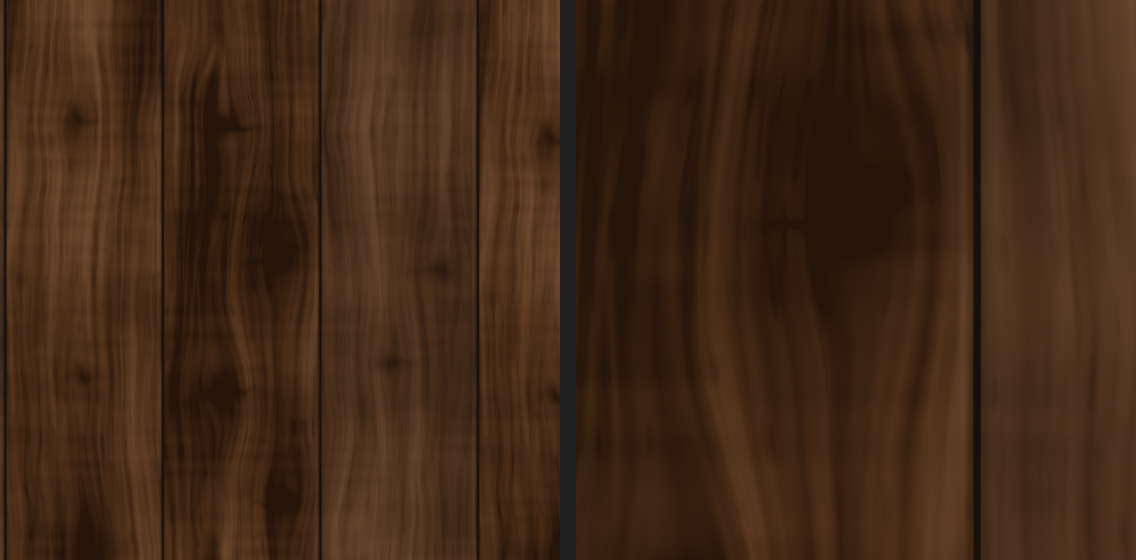
Left: the whole. Right: its middle third, enlarged.
Write a WebGL 1 fragment shader that draws this texture.

```glsl
precision highp float;
// Dark walnut planks: upright boards with streaked grain, arches, knots and narrow seams.

uniform vec2 u_resolution;

#define PLANK_WIDTH 0.2813
#define FIRST_SEAM 0.0095
#define SEAM_HALF_WIDTH 0.0022
#define REPEAT_SHIFT 0.035
#define KNOT_SIZE vec2(0.019, 0.021)
#define KNOT_REACH vec2(0.050, 0.085)
#define GRAIN_SWAY 0.035
#define DARK_WOOD vec3(0.150, 0.080, 0.035)
#define MID_WOOD vec3(0.290, 0.175, 0.089)
#define LIGHT_WOOD vec3(0.420, 0.280, 0.175)
#define SEAM_COLOR vec3(0.085, 0.058, 0.042)

float hash(vec2 p) {
  return fract(sin(dot(p, vec2(127.1, 311.7))) * 43758.5453);
}

float noise(vec2 p) {
  vec2 i = floor(p);
  vec2 f = fract(p);
  f = f * f * (3.0 - 2.0 * f);
  return mix(mix(hash(i), hash(i + vec2(1.0, 0.0)), f.x),
             mix(hash(i + vec2(0.0, 1.0)), hash(i + vec2(1.0, 1.0)), f.x), f.y);
}

// Noise centred on zero
float vary(vec2 p) {
  return noise(p) - 0.5;
}

// Bends the grain (x) around the knots of a plank and sums their darkness (y)
vec2 knots(vec2 p, float plank) {
  vec2 result = vec2(0.0);
  for (int i = 0; i < 4; i++) {
    float k = float(i);
    vec2 seed = vec2(k + 3.0, plank * 7.0 + 2.0);
    float knotty = plank == 1.0 ? 1.0 : 0.6 * step(0.5, hash(seed + 9.0));
    float side = 1.0 - 2.0 * mod(k, 2.0);
    vec2 center = vec2((0.60 + 0.19 * side) * PLANK_WIDTH, 0.125 + 0.21 * k);
    center += (vec2(hash(seed), hash(seed + 4.0)) - 0.5) * vec2(0.04, 0.07);

    vec2 d = p - center;
    vec2 reach = d / KNOT_REACH;
    result.x -= 0.75 * knotty * d.x * exp(-dot(reach, reach));

    // Ragged core with a smear trailing to one side
    vec2 ragged = d + 0.018 * vec2(vary(p * 55.0 + seed), vary(p * 48.0 - seed));
    float core = length(ragged / KNOT_SIZE);
    vec2 smear = (ragged + vec2(0.025 * side, 0.004)) / vec2(0.032, 0.006);
    result.y += knotty * (0.55 * exp(-core * core) + 0.22 * exp(-dot(smear, smear)));
    result.y += knotty * 0.16 * exp(-dot(reach, reach));
  }
  return result;
}

// Tall nested arches of flat-sawn grain
float arches(vec2 p, float plank) {
  float middle = PLANK_WIDTH * (0.25 + 0.25 * hash(vec2(plank, 5.0)));
  float u = (p.x - middle) / 0.045;
  float height = 8.0 * p.y + 3.5 * u * u + 1.5 * vary(p * vec2(25.0, 6.0));
  return exp(-0.6 * u * u) * vary(vec2(height * 1.6, plank * 3.0));
}

// Brightness of the wood, about 0.5 on average
float woodTone(vec2 p, float plank) {
  vec2 knot = knots(p, plank);
  float seed = plank * 17.3 + 4.0;
  float x = p.x + knot.x;
  x += GRAIN_SWAY * vary(vec2(p.x * 7.0 + seed, p.y * 4.0));
  x += 0.008 * vary(vec2(p.x * 20.0 - seed, p.y * 13.0));

  float tone = 0.53;
  tone += 0.50 * vary(vec2(x * 13.0 + seed, p.y * 1.6));
  tone += 0.46 * vary(vec2(x * 42.0 + seed, p.y * 1.9 + seed));
  tone += 0.38 * vary(vec2(x * 105.0 - seed, p.y * 2.6));
  tone += 0.22 * vary(vec2(x * 210.0 + seed, p.y * 9.0));
  tone += 0.30 * arches(vec2(x, p.y), plank);

  // Cloudy cross figure, pale threads and short pores
  tone += 0.34 * vary(vec2(p.x * 7.0 + seed, p.y * 9.0 - seed));
  tone += 0.12 * vary(vec2(p.x * 14.0 - seed, p.y * 65.0));
  tone += 0.16 * smoothstep(0.72, 1.0, noise(vec2(x * 75.0 + seed, p.y * 0.9)));
  tone -= 0.14 * smoothstep(0.70, 1.0, noise(vec2(x * 190.0, p.y * 24.0 + seed)));
  return tone - knot.y;
}

void main() {
  vec2 uv = gl_FragCoord.xy / u_resolution;
  float pixel = 1.0 / u_resolution.x;

  // Three different boards recur from left to right
  float across = (uv.x - FIRST_SEAM) / PLANK_WIDTH;
  float board = floor(across);
  float plank = floor(mod(board + 0.5, 3.0));
  float cycle = floor((board + 0.5) / 3.0);
  vec2 p = vec2(fract(across) * PLANK_WIDTH, uv.y + REPEAT_SHIFT * cycle);

  // The third board is paler and greyer, the second a little darker
  float pale = step(1.5, plank);
  float tone = woodTone(p, plank);
  tone = mix(tone - 0.05 * plank, 0.60 + 0.72 * (tone - 0.5), pale);
  tone = clamp(tone, 0.0, 1.0);
  vec3 color = mix(DARK_WOOD, MID_WOOD, min(tone * 2.0, 1.0));
  color = mix(color, LIGHT_WOOD, max(tone * 2.0 - 1.0, 0.0));
  color += pale * vec3(-0.006, 0.004, 0.014);

  // Worn bevel, pale lip left of each seam, then the dark joint
  float toRight = PLANK_WIDTH - p.x;
  float edge = min(p.x, toRight);
  float wear = 0.6 + 0.4 * noise(vec2(board * 5.0, uv.y * 12.0));
  color *= 1.0 - 0.28 * wear * exp(-edge / 0.006);
  color += 0.045 * wear * exp(-pow((toRight - 0.008) / 0.0025, 2.0));
  float joint = 1.0 - smoothstep(SEAM_HALF_WIDTH - pixel, SEAM_HALF_WIDTH + pixel, edge);
  color = mix(color, SEAM_COLOR, joint * (0.75 + 0.25 * wear));

  gl_FragColor = vec4(color, 1.0);
}
```
